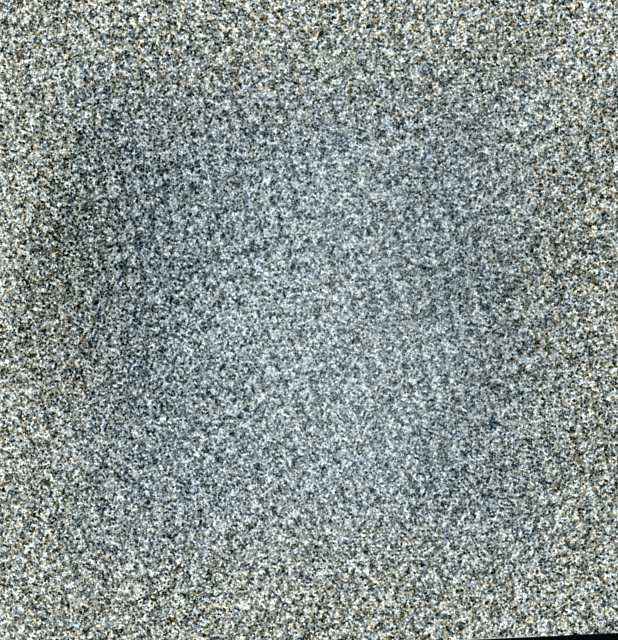
Reproduce this texture procedurally as a Shadertoy shader.

```glsl
// Fine speckled granite: cool grey grain under soft, uneven light.

const vec3 COOL_STONE = vec3(0.525, 0.582, 0.588);
const vec3 WARM_STONE = vec3(0.560, 0.582, 0.555);
const vec3 EDGE_BLACK = vec3(0.02, 0.03, 0.03);
const vec3 RIM_WHITE = vec3(0.88, 0.91, 0.90);

float hash(vec2 cell, float seed) {
    return fract(sin(dot(cell, vec2(12.9898, 78.233)) + seed * 3.17) * 43758.5453);
}

// Smooth value noise, centred on zero
float noise(vec2 p, float seed) {
    vec2 cell = floor(p);
    vec2 f = fract(p);
    f = f * f * (3.0 - 2.0 * f);
    float low = mix(hash(cell, seed), hash(cell + vec2(1.0, 0.0), seed), f.x);
    float high = mix(hash(cell + vec2(0.0, 1.0), seed), hash(cell + vec2(1.0), seed), f.x);
    return mix(low, high, f.y) - 0.5;
}

vec2 rotate(vec2 p, float angle) {
    float c = cos(angle), s = sin(angle);
    return vec2(c * p.x - s * p.y, s * p.x + c * p.y);
}

// Soft elliptical patch of light or shade
float patchAt(vec2 p, vec2 centre, vec2 radius) {
    vec2 d = (p - centre) / radius;
    return exp(-dot(d, d));
}

// Crystals of several sizes, on grids turned apart
float grain(vec2 p) {
    float crystals = noise(rotate(p, 0.35) * 290.0, 1.0);
    float flecks = noise(rotate(p, 1.05) * 430.0, 2.0);
    float clumps = noise(rotate(p, 0.70) * 140.0, 3.0);
    return crystals + 0.8 * flecks + 0.28 * clumps;
}

// Broad variation of brightness across the slab
float lighting(vec2 p) {
    float light = 0.07 * patchAt(p, vec2(0.56, 0.36), vec2(0.22, 0.32));
    light += 0.06 * patchAt(p, vec2(0.0, 0.5), vec2(0.06, 0.6));
    light += 0.04 * smoothstep(0.75, 1.0, p.y);
    light += 0.03 * smoothstep(0.25, 0.0, p.y);
    light -= 0.10 * patchAt(p, vec2(0.17, 0.60), vec2(0.17, 0.24));
    light -= 0.06 * patchAt(p, vec2(0.82, 0.40), vec2(0.12, 0.28));
    return light + 0.05 * noise(p * 7.0, 4.0);
}

// 0 in the middle of the slab, 1 near its border
float borderAmount(vec2 uv) {
    vec2 d = abs(uv - 0.5) * 2.0;
    return smoothstep(0.45, 1.0, max(d.x, d.y));
}

// Dark sliver with a pale rim in the lower right corner
vec3 addCornerSliver(vec3 color, vec2 uv, float pixel) {
    float slope = (uv.x - 0.76) * 0.045;
    float rim = smoothstep(pixel, -pixel, uv.y - slope - 0.002);
    rim *= smoothstep(0.70, 0.74, uv.x) * smoothstep(0.92, 0.82, uv.x);
    color = mix(color, RIM_WHITE, 0.7 * rim);
    float sliver = smoothstep(pixel, -pixel, uv.y - slope);
    return mix(color, EDGE_BLACK, sliver);
}

void mainImage(out vec4 fragColor, in vec2 fragCoord) {
    vec2 uv = fragCoord / iResolution.xy;
    vec2 p = fragCoord / iResolution.y;
    float border = borderAmount(uv);

    // Grain is strongest at the border and calmer right of centre
    float calm = patchAt(uv, vec2(0.65, 0.58), vec2(0.28, 0.35));
    float contrast = 0.66 + 0.09 * border - 0.10 * calm;
    float tone = lighting(uv) + contrast * grain(p);

    // Slight blue and ochre tints between crystals
    float tint = noise(rotate(p, 0.5) * 230.0, 5.0);
    vec3 color = mix(COOL_STONE, WARM_STONE, border) + tone;
    color += vec3(0.06, 0.0, -0.07) * tint * (0.8 + 0.9 * border);

    color = addCornerSliver(color, uv, 1.0 / iResolution.y);
    fragColor = vec4(clamp(color, 0.0, 1.0), 1.0);
}
```
